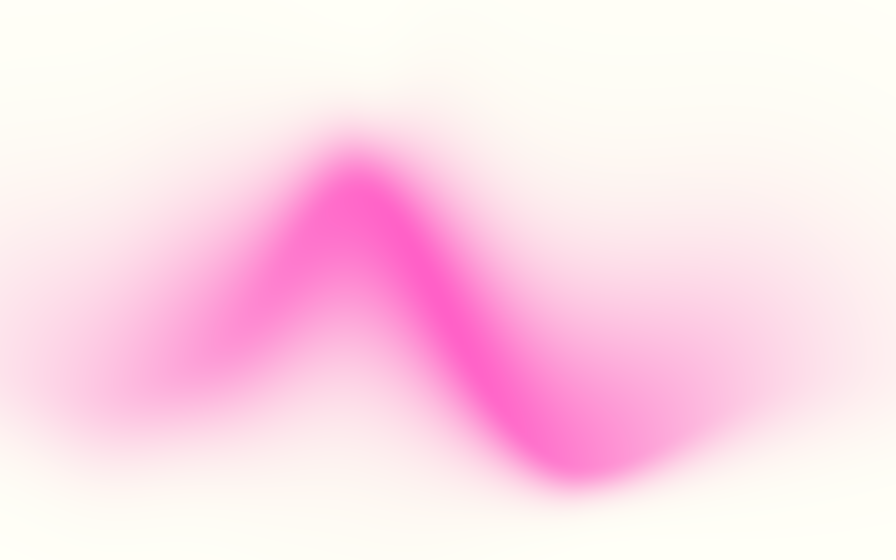
Write a Shadertoy shader that draws this background.

```glsl
// A soft magenta wave glowing on a warm cream ground.
// Each column holds a Gaussian glow around a curved ridge; its height,
// strength and separate upper and lower softness are sums of bells.

// Bell of height 1 with its own width on each side of the centre.
float bell(float x, float centre, float leftWidth, float rightWidth) {
    float d = (x - centre) / (x < centre ? leftWidth : rightWidth);
    return exp(-d * d);
}

void mainImage(out vec4 fragColor, in vec2 fragCoord) {
    vec2 p = fragCoord / iResolution.xy * vec2(1.6, 1.0);

    // Ridge line: a crest left of centre, a trough to its right
    float crest = bell(p.x, 0.64, 0.18, 0.172);
    float trough = bell(p.x, 1.04, 0.20, 0.28);
    float ridge = 0.36 + 0.29 * crest - 0.19 * trough
                - 0.05 * bell(p.x, 0.17, 0.15, 0.15);

    // Softness: crisp outside each bend, diffuse inside it
    float above = 0.27 - 0.165 * bell(p.x, 0.646, 0.20, 0.14)
                + 0.04 * bell(p.x, 1.04, 0.15, 0.30);
    float below = 0.13 + 0.16 * bell(p.x, 0.65, 0.20, 0.18)
                - 0.08 * bell(p.x, 1.06, 0.22, 0.28);

    // Glow fading away from the ridge and towards both sides
    float d = (p.y - ridge) / (p.y > ridge ? above : below);
    float strength = bell(p.x, 0.77, 0.57, 0.52);
    float glow = strength * exp(-d * d);

    // Cream ground, slightly deeper around the wave
    float halo = sqrt(strength) * exp(-0.35 * d * d);
    vec3 cream = mix(vec3(1.0, 1.0, 0.97), vec3(0.98, 0.965, 0.92), halo);
    vec3 magenta = vec3(1.0, 0.375, 0.78);

    fragColor = vec4(mix(cream, magenta, glow), 1.0);
}
```
